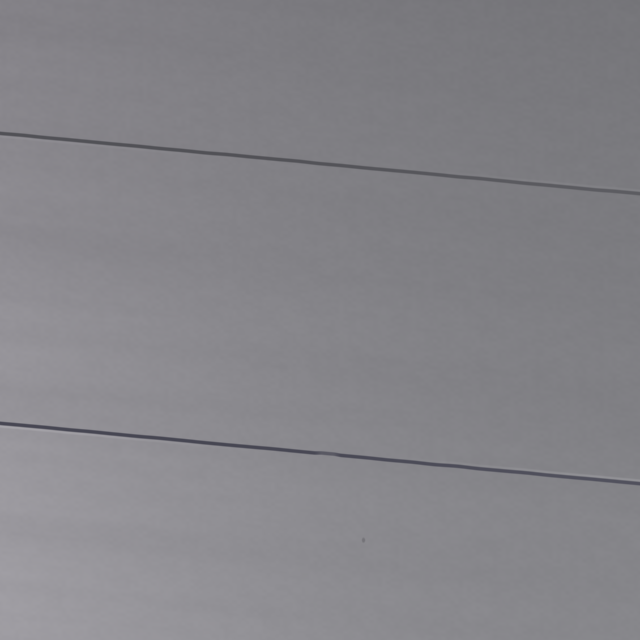
Write a three.js fragment shader that draws this texture.

```glsl
varying vec2 vUv;

float hash(vec2 p) {
  return fract(sin(dot(p, vec2(127.1, 311.7))) * 43758.5453);
}

float noise(vec2 p) {
  vec2 i = floor(p);
  vec2 f = fract(p);
  f = f * f * (3.0 - 2.0 * f);
  return mix(mix(hash(i), hash(i + vec2(1.0, 0.0)), f.x),
             mix(hash(i + vec2(0.0, 1.0)), hash(i + vec2(1.0, 1.0)), f.x), f.y);
}

void main() {
  // Tilted panel coordinates, one panel per unit of row
  float across = vUv.y + 0.095 * vUv.x;
  float row = (across - 0.339) / 0.453;
  float seamId = floor(row + 0.5);
  float panel = floor(row);
  float seamOffset = (row - seamId) * 0.453;

  // Soft light falling off to the right and the top
  float leftGlow = pow(1.0 - vUv.x, 1.6);
  float tone = 0.530 - 0.072 * vUv.y + 0.085 * leftGlow * (1.0 - 0.45 * vUv.y * vUv.y);
  tone += 0.008 * (hash(vec2(panel, 4.0)) - 0.5);

  // Brushed streaks along the panels, clearest in the glow
  float streaks = 0.0;
  float amplitude = 0.5;
  float frequency = 11.0;
  for (int i = 0; i < 4; i++) {
    streaks += amplitude * (noise(vec2(vUv.x * 1.3 + panel * 7.0, across * frequency)) - 0.5);
    amplitude *= 0.6;
    frequency *= 2.1;
  }
  tone += streaks * (0.016 + 0.032 * leftGlow);

  // Faint mottling and fine grain
  tone += 0.007 * (noise(vec2(vUv.x * 45.0, across * 75.0)) - 0.5);
  tone += 0.010 * (noise(vec2(vUv.x * 150.0, across * 190.0) + 31.0) - 0.5);

  // Small dark speck
  float speck = length((vUv - vec2(0.568, 0.156)) * vec2(1.0, 0.7));
  tone -= 0.09 * (1.0 - smoothstep(0.001, 0.004, speck));

  vec3 color = vec3(tone, tone - 0.001, tone + 0.016);
  color += vec3(0.006, -0.001, 0.004) * leftGlow;

  // Seam with slight waviness and a nick in the lower one
  float lowerSeam = 1.0 - step(0.5, abs(seamId));
  float nick = lowerSeam * (1.0 - smoothstep(0.008, 0.022, abs(vUv.x - 0.512)));
  float wobble = 0.0008 * (noise(vec2(vUv.x * 28.0, seamId * 9.0)) - 0.5);
  float d = seamOffset - wobble - 0.0010 * nick;
  float seam = 1.0 - smoothstep(0.0012, 0.0042, abs(d));

  // Bright lip below the seam at the left, above it at the right
  float lipSide = mix(-0.0048, 0.0048, smoothstep(0.45, 0.65, vUv.x));
  float lip = 1.0 - smoothstep(0.0, 0.0035, abs(d - lipSide));
  color += lip * (0.025 + 0.035 * lowerSeam) * smoothstep(0.05, 0.5, abs(vUv.x - 0.5));

  vec3 seamColor = mix(vec3(0.30, 0.30, 0.32), vec3(0.25, 0.25, 0.30), lowerSeam);
  seamColor += 0.05 * smoothstep(0.3, 1.0, vUv.x);
  color = mix(color, seamColor, seam * (0.92 - 0.25 * nick));

  gl_FragColor = vec4(color, 1.0);
}
```
